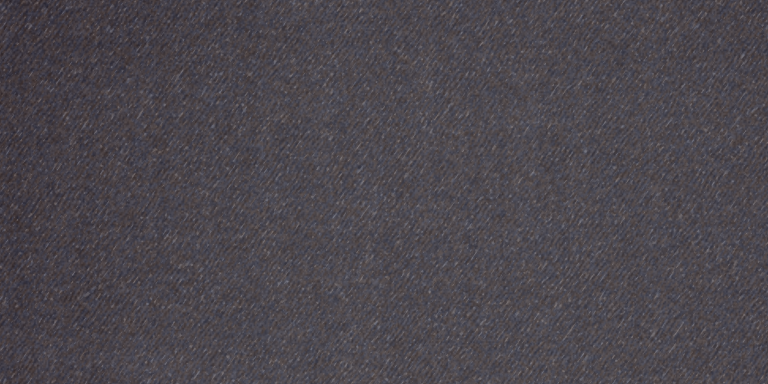
A Shadertoy shader for this texture:

```glsl
float hash(vec2 p) {
    vec3 q = fract(vec3(p.xyx) * 0.1031);
    q += dot(q, q.yzx + 33.33);
    return fract((q.x + q.y) * q.z);
}

float noise(vec2 p) {
    vec2 cell = floor(p);
    vec2 f = fract(p);
    f = f * f * (3.0 - 2.0 * f);
    float low = mix(hash(cell), hash(cell + vec2(1, 0)), f.x);
    float high = mix(hash(cell + vec2(0, 1)), hash(cell + vec2(1, 1)), f.x);
    return mix(low, high, f.y);
}

// Broad lighting: dim left side, soft falloff on the right, pale lower fold
vec3 clothLight(vec2 p) {
    float lit = smoothstep(-0.3, 0.85, p.x - 0.12 * p.y);
    lit -= 0.25 * smoothstep(1.5, 2.1, p.x);
    lit -= 0.18 * smoothstep(0.65, 1.0, p.y);
    vec3 cloth = mix(vec3(0.248, 0.222, 0.250), vec3(0.309, 0.292, 0.316), lit);
    float fold = (p.y - 0.09 + 0.1 * p.x) / 0.045;
    return cloth + 0.018 * exp(-fold * fold) * (1.0 - smoothstep(0.3, 0.9, p.x));
}

void mainImage(out vec4 fragColor, in vec2 fragCoord) {
    vec2 p = fragCoord / iResolution.y;

    // Twill axes: x runs across the ribs, y along them
    vec2 along = normalize(vec2(0.58, 0.82));
    vec2 twill = vec2(dot(p, vec2(along.y, -along.x)), dot(p, along)) + 4.0;
    float wobble = noise(p * 24.0) - 0.5;
    float rib = sin(6.2832 * (twill.x * 84.0 + 0.8 * wobble));

    // Short broken stitches, fine lint and uneven yarn
    float stitch = noise(twill * vec2(190.0, 95.0)) - 0.5;
    float lint = noise(p * vec2(243.0, 229.0) + 17.0) - 0.5;
    float warpStreak = noise(p * vec2(26.0, 1.6) + 5.0) - 0.5;
    float weftStreak = noise(p * vec2(3.0, 75.0) + 41.0) - 0.5;

    float shade = 0.016 * rib * (0.3 + 1.4 * noise(p * 35.0 + 9.0));
    shade += 0.055 * stitch + 0.075 * lint;
    shade += 0.015 * warpStreak + 0.012 * weftStreak;
    vec3 color = clothLight(p) + shade - 0.004;

    // Blue and rust tints, each confined to a small stitch
    float tint = noise(twill * vec2(175.0, 105.0) + 83.0) - 0.5;
    color += tint * vec3(0.045, 0.002, -0.055);

    // Pale fibre tips, mostly on the raised side of a rib
    float tip = smoothstep(0.66, 0.95, noise(twill * vec2(205.0, 120.0) + 130.0));
    color += tip * (0.7 + 0.3 * rib) * vec3(0.105, 0.108, 0.105);

    fragColor = vec4(clamp(color, 0.0, 1.0), 1.0);
}
```
